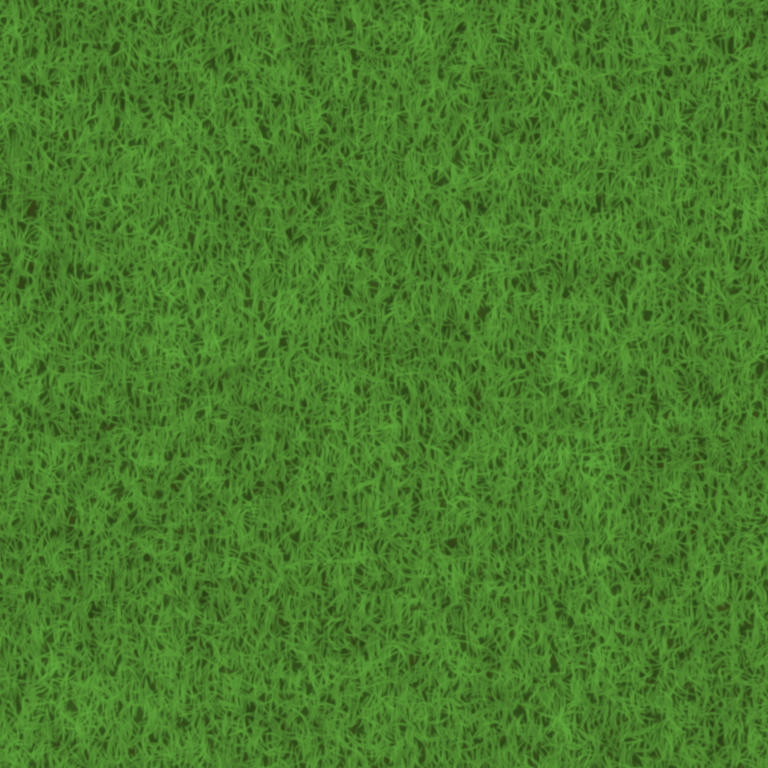
Reproduce this texture procedurally as a WebGL 1 fragment shader.

```glsl
precision highp float;
// Dense lawn seen from above: fine curved grass blades over dark gaps.
uniform vec2 u_resolution;

#define CELLS 40.0          // blade cells across the canvas
#define LAYERS 14           // stacked layers of blades
#define BLADE_WIDTH 0.055   // soft half width, in cells
#define BLADE_BEND 0.65     // strongest curvature
#define BLADE_OPACITY 0.65
#define BLADE_TONE 0.83     // mean blade brightness on the colour ramp
#define TONE_SPREAD 0.44    // brightness range between blades
#define GROUND_TONE -0.06
#define CLUMP_CONTRAST 0.22
#define SHADOW_GREEN vec3(0.19, 0.31, 0.10)
#define LIGHT_GREEN vec3(0.36, 0.63, 0.22)

const float PI = 3.14159;

vec4 hash4(vec3 p) {
  vec4 q = fract(p.xyzx * vec4(0.1031, 0.1030, 0.0973, 0.1099));
  q += dot(q, q.wzxy + 33.33);
  return fract((q.xxyz + q.yzzw) * q.zywx);
}

float cornerSlope(vec2 cell, vec2 offset) {
  float angle = 2.0 * PI * hash4(vec3(cell, 71.0)).x;
  return dot(vec2(cos(angle), sin(angle)), offset);
}

float gradientNoise(vec2 p) {
  vec2 i = floor(p), f = fract(p);
  vec2 w = f * f * f * (f * (f * 6.0 - 15.0) + 10.0);
  vec2 e = vec2(1.0, 0.0);
  float low = mix(cornerSlope(i, f), cornerSlope(i + e, f - e), w.x);
  float high = mix(cornerSlope(i + e.yx, f - e.yx),
                   cornerSlope(i + e.xx, f - e.xx), w.x);
  return mix(low, high, w.y);
}

// Coverage of one bent, tapering blade centred on the origin.
float blade(vec2 p, float angle, float bend, float halfLength, float width) {
  float c = cos(angle), s = sin(angle);
  vec2 q = vec2(c * p.x + s * p.y, c * p.y - s * p.x);
  float slope = 2.0 * bend * q.x;
  float d = (q.y - bend * q.x * q.x) / sqrt(1.0 + slope * slope);
  float taper = 1.0 - smoothstep(0.4 * halfLength, halfLength, abs(q.x));
  return taper * exp(-0.5 * d * d / (width * width));
}

void main() {
  float side = min(u_resolution.x, u_resolution.y);
  vec2 uv = gl_FragCoord.xy / side;
  float width = max(BLADE_WIDTH, 0.5 * CELLS / side);
  float tone = GROUND_TONE;

  // Lay the blades over each other, layer by layer.
  for (int layer = 0; layer < LAYERS; layer++) {
    float depth = float(layer);
    vec2 p = uv * CELLS + depth * vec2(7.37, 3.61);
    vec2 home = floor(p);
    for (int y = -1; y <= 1; y++) {
      for (int x = -1; x <= 1; x++) {
        vec2 cell = home + vec2(float(x), float(y));
        vec4 place = hash4(vec3(cell, depth + 1.0));
        vec4 form = hash4(vec3(cell, depth + 31.0));
        // Directions vary freely, with a slight upright lean.
        float angle = PI * place.z + 0.4 * sin(2.0 * PI * place.z);
        float bend = BLADE_BEND * (2.0 * place.w - 1.0);
        float halfLength = mix(0.5, 0.8, form.x);
        float cover = blade(p - cell - place.xy, angle, bend, halfLength, width);
        float bladeTone = BLADE_TONE + TONE_SPREAD * (form.y - 0.5);
        tone = mix(tone, bladeTone, BLADE_OPACITY * cover);
      }
    }
  }

  // Broad clumps of lighter and darker growth.
  float clumps = 0.6 * gradientNoise(uv * 6.0) + gradientNoise(uv * 21.0 + 9.0);
  tone = clamp(tone + CLUMP_CONTRAST * clumps, -0.2, 1.15);

  // Colour, with a trace of brown earth in the gaps.
  vec3 color = mix(SHADOW_GREEN, LIGHT_GREEN, tone);
  float earth = max(gradientNoise(uv * 60.0), 0.0) * max(0.5 - tone, 0.0);
  color.r += 0.15 * earth;
  gl_FragColor = vec4(color, 1.0);
}
```
